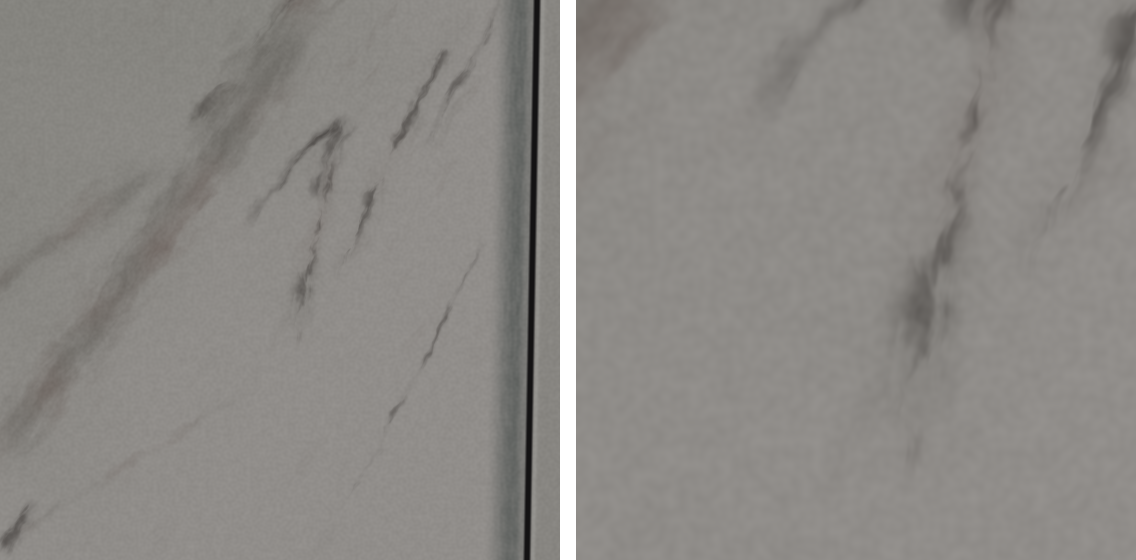
Left: the whole. Right: its middle third, enlarged.
Give the GLSL for this texture, as a Shadertoy shader.

```glsl
const vec3 STONE_LIGHT = vec3(0.567, 0.555, 0.542);
const vec3 STONE_SHADE = vec3(0.522, 0.518, 0.498);
const vec3 VEIN_GREY = vec3(0.385, 0.375, 0.355);
const vec3 VEIN_BROWN = vec3(0.425, 0.380, 0.360);
const vec3 VEIN_DARK = vec3(0.270, 0.255, 0.245);
const vec3 BEVEL_COLOR = vec3(0.385, 0.395, 0.385);
const vec3 NEXT_TILE = vec3(0.530, 0.522, 0.505);
const vec3 RIM_LIGHT = vec3(0.610, 0.605, 0.590);
const vec3 GROUT_COLOR = vec3(0.075, 0.070, 0.075);

// Vein end points: start.xy, end.xy
const vec4 BROAD_VEIN = vec4(-0.06, 0.13, 0.59, 1.04);
const vec4 SIDE_VEIN = vec4(-0.06, 0.44, 0.31, 0.72);
const vec4 UPPER_VEIN = vec4(0.32, 0.73, 0.60, 1.06);
const vec4 FORK_VEIN = vec4(0.43, 0.59, 0.62, 0.80);
const vec4 KNOT_VEIN = vec4(0.56, 0.64, 0.62, 0.80);
const vec4 DROP_VEIN = vec4(0.53, 0.36, 0.60, 0.74);
const vec4 MIDDLE_VEIN = vec4(0.59, 0.48, 0.84, 0.99);
const vec4 RIGHT_VEIN = vec4(0.75, 0.73, 0.91, 1.04);
const vec4 LOW_VEIN = vec4(0.60, 0.08, 0.87, 0.58);
const vec4 FAINT_VEIN = vec4(-0.02, 0.01, 0.48, 0.32);
const vec4 CORNER_VEIN = vec4(0.00, 0.01, 0.07, 0.11);

const vec2 GROUT_X = vec2(0.941, 0.959);   // at bottom, at top
const float GROUT_HALF_WIDTH = 0.0055;
const float GROUT_SOFTNESS = 0.003;
const float GRAIN_SCALE = 150.0;
const float GRAIN_AMOUNT = 0.022;
const vec2 STREAK_DIR = vec2(0.56, 0.83);

vec2 gradient(vec2 cell) {
    vec3 h = fract(cell.xyx * vec3(0.1031, 0.1030, 0.0973));
    h += dot(h, h.yzx + 33.33);
    float angle = 6.2832 * fract((h.x + h.y) * h.z);
    return vec2(cos(angle), sin(angle));
}

float noise(vec2 p) {
    vec2 i = floor(p), f = p - i;
    vec2 u = f * f * f * (f * (f * 6.0 - 15.0) + 10.0);
    vec2 e = vec2(0.0, 1.0);
    float low = mix(dot(gradient(i), f), dot(gradient(i + e.yx), f - e.yx), u.x);
    float high = mix(dot(gradient(i + e), f - e), dot(gradient(i + 1.0), f - 1.0), u.x);
    return mix(low, high, u.y);
}

float fbm(vec2 p) {
    float sum = 0.0, amp = 0.6;
    for (int i = 0; i < 4; i++) {
        sum += amp * noise(p);
        p = mat2(1.6, 1.2, -1.2, 1.6) * p + 7.3;
        amp *= 0.5;
    }
    return sum;
}

// Bent, tapered stroke; gaps = 0 is continuous, 1 is broken into flecks
float vein(vec2 p, vec4 ends, float width, float bend, float gaps) {
    vec2 span = ends.zw - ends.xy;
    float len = length(span);
    vec2 dir = span / len, q = p - ends.xy;
    float along = dot(q, dir), t = along / len;
    float side = dot(q, vec2(-dir.y, dir.x)) - bend * 4.0 * t * (1.0 - t);
    float taper = smoothstep(0.0, 0.18, t) * (1.0 - smoothstep(0.82, 1.0, t));
    float streak = fbm(vec2(along * 13.0, side * 38.0) + ends.xy * 41.0);
    float flecks = smoothstep(-0.05, 0.28, streak);
    float body = mix(0.85 + 0.7 * streak, flecks, gaps);
    float reach = side / (width * (1.0 + streak));
    return taper * body * exp(-reach * reach);
}

void mainImage(out vec4 fragColor, in vec2 fragCoord) {
    vec2 p = fragCoord / iResolution.xy;

    // Stone ground, dimmer toward the upper left
    float cloud = fbm(p * 3.0);
    float shade = smoothstep(-0.25, 0.95, p.y - p.x + 0.5 * cloud);
    vec3 color = mix(STONE_LIGHT, STONE_SHADE, shade);

    // Ragged coordinates for the veins
    vec2 w = p + 0.014 * vec2(noise(p * 9.0), noise(p * 9.0 + 17.0));
    w += 0.006 * vec2(noise(p * 45.0), noise(p * 45.0 + 31.0));

    // Soft wide bands
    float bands = vein(w, BROAD_VEIN, 0.034, -0.020, 0.0);
    bands += 0.70 * vein(w, SIDE_VEIN, 0.021, 0.008, 0.1);
    bands += 0.75 * vein(w, UPPER_VEIN, 0.021, 0.012, 0.5);
    bands += 0.50 * vein(w, DROP_VEIN, 0.016, 0.008, 0.4);
    bands += 0.35 * vein(w, MIDDLE_VEIN, 0.020, 0.010, 0.5);
    bands += 0.30 * vein(w, FAINT_VEIN, 0.008, 0.005, 0.6);

    // Faint scattered streaks along the common direction
    vec2 s = vec2(dot(w, STREAK_DIR) * 7.0, dot(w, vec2(-STREAK_DIR.y, STREAK_DIR.x)) * 24.0);
    float zone = smoothstep(0.45, 1.0, p.y) * smoothstep(0.25, 0.5, p.x);
    bands += (0.12 + 0.32 * zone) * smoothstep(0.12, 0.50, fbm(s + 5.0));

    // Thin dark cracks
    float cracks = vein(w, FORK_VEIN, 0.007, 0.004, 0.5);
    cracks += 0.8 * vein(w, KNOT_VEIN, 0.015, 0.0, 0.6);
    cracks += 0.9 * vein(w, DROP_VEIN, 0.008, 0.008, 1.0);
    cracks += 0.8 * vein(w, MIDDLE_VEIN, 0.007, 0.010, 1.0);
    cracks += 0.8 * vein(w, RIGHT_VEIN, 0.007, -0.006, 0.7);
    cracks += 0.7 * vein(w, LOW_VEIN, 0.005, -0.008, 0.8);
    cracks += 0.9 * vein(w, CORNER_VEIN, 0.013, 0.0, 0.6);
    cracks += 0.5 * vein(w, UPPER_VEIN, 0.007, 0.025, 1.0);

    vec3 bandColor = mix(VEIN_GREY, VEIN_BROWN, smoothstep(-0.25, 0.3, noise(p * 6.0 + 3.0)));
    color = mix(color, bandColor, clamp(0.68 * bands, 0.0, 0.85));
    color = mix(color, VEIN_DARK, clamp(0.72 * cracks, 0.0, 0.8));

    // Bevel beside the joint, then the neighbouring tile
    float x = p.x - mix(GROUT_X.x, GROUT_X.y, p.y);
    float bevel = smoothstep(-0.078, -0.030, x) * (1.0 - 0.45 * smoothstep(-0.024, -0.010, x));
    bevel *= 0.92 + 0.25 * noise(vec2(x * 130.0, p.y * 30.0));
    color = mix(color, BEVEL_COLOR, clamp(bevel, 0.0, 1.0));
    color = mix(color, NEXT_TILE, smoothstep(0.0, 0.008, x));
    color = mix(color, RIM_LIGHT, 0.6 * exp(-pow((x - 0.011) / 0.004, 2.0)));

    // Fine grain and the dark joint
    color += GRAIN_AMOUNT * (noise(p * GRAIN_SCALE) + 0.6 * noise(p * GRAIN_SCALE * 0.4));
    float grout = 1.0 - smoothstep(-GROUT_SOFTNESS, GROUT_SOFTNESS, abs(x) - GROUT_HALF_WIDTH);
    color = mix(color, GROUT_COLOR, grout);

    fragColor = vec4(color, 1.0);
}
```
